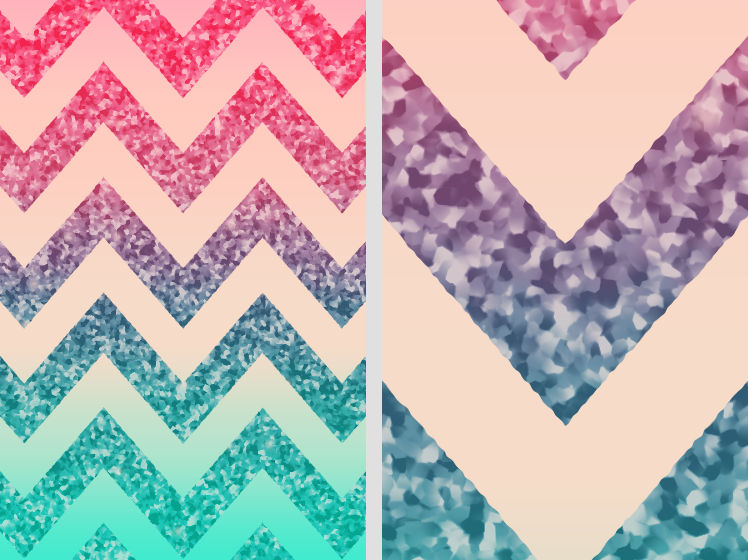
Left, the full canvas; right, a detail of the centre.
Write a Shadertoy shader that draws this pattern.

```glsl
// Glittering chevron stripes over a pastel blush-to-mint fade.
// A triangle wave repeated down the canvas masks the stripes; jittered,
// rotated box cells make the foil chips, tinted by a vertical colour ramp.

vec2 hash2(vec2 p) {
    vec3 q = fract(p.xyx * vec3(0.1031, 0.1030, 0.0973));
    q += dot(q, q.yzx + 33.33);
    return fract((q.xx + q.yz) * q.zy);
}

float gradientNoise(vec2 p) {
    vec2 i = floor(p), f = fract(p);
    vec2 u = f * f * f * (f * (f * 6.0 - 15.0) + 10.0);
    vec4 corner;
    for (int k = 0; k < 4; k++) {
        vec2 o = vec2(k & 1, k >> 1);
        float a = 6.2832 * hash2(i + o + 50.0).x;
        corner[k] = dot(vec2(cos(a), sin(a)), f - o);
    }
    return mix(mix(corner.x, corner.y, u.x), mix(corner.z, corner.w, u.x), u.y);
}

// Tone of angular foil chips, blended softly where neighbours meet
float foilChips(vec2 p) {
    vec2 cell = floor(p);
    float total = 0.0, weight = 0.0;
    for (int y = -1; y <= 1; y++)
    for (int x = -1; x <= 1; x++) {
        vec2 id = cell + vec2(x, y);
        vec2 q = p - id - 0.1 - 0.8 * hash2(id + 7.0);
        vec2 rnd = hash2(id + 91.0);
        float c = cos(6.2832 * rnd.x), s = sin(6.2832 * rnd.x);
        q = mat2(c, -s, s, c) * q;
        float reach = max(abs(q.x) * 0.75, abs(q.y) * 1.35);
        float w = exp(-16.0 * reach);
        total += w * (rnd.y + 0.25 * q.x);   // slight shine across each facet
        weight += w;
    }
    return total / weight;
}

// Sparse soft glints
float glints(vec2 p) {
    vec2 cell = floor(p);
    vec2 rnd = hash2(cell + 23.0);
    vec2 q = fract(p) - 0.25 - 0.5 * hash2(cell + 61.0);
    return step(0.72, rnd.x) * exp(-dot(q, q) * 130.0);
}

vec3 backdrop(float y) {
    vec3 c = mix(vec3(1.0, 0.69, 0.74), vec3(1.0, 0.80, 0.75), smoothstep(-0.06, 0.22, y));
    c = mix(c, vec3(0.965, 0.86, 0.785), smoothstep(0.2, 0.58, y));
    c = mix(c, vec3(0.73, 0.89, 0.80), smoothstep(0.60, 0.80, y));
    return mix(c, vec3(0.25, 0.92, 0.81), smoothstep(0.76, 1.02, y));
}

vec3 foilTint(float y) {
    vec3 c = mix(vec3(0.97, 0.33, 0.51), vec3(0.87, 0.44, 0.58), smoothstep(0.08, 0.33, y));
    c = mix(c, vec3(0.62, 0.48, 0.62), smoothstep(0.30, 0.46, y));
    c = mix(c, vec3(0.38, 0.56, 0.64), smoothstep(0.44, 0.58, y));
    c = mix(c, vec3(0.20, 0.68, 0.67), smoothstep(0.56, 0.76, y));
    return mix(c, vec3(0.11, 0.78, 0.72), smoothstep(0.74, 0.94, y));
}

void mainImage(out vec4 fragColor, in vec2 fragCoord) {
    vec2 p = fragCoord / iResolution.y;
    float y = 1.0 - p.y;   // measured downwards
    float pixel = 1.0 / iResolution.y;

    // Chevron stripes: signed distance to the nearest band
    float zigzag = 2.0 * abs(fract((p.x - 0.185) / 0.2838 + 0.5) - 0.5);
    float drop = y - 0.1645 - 0.1628 * zigzag;
    float offset = mod(drop + 0.10285, 0.2057) - 0.10285;
    float edge = (abs(offset) - 0.0537) * 0.657;
    edge += 0.0015 * gradientNoise(p * 170.0);   // ragged glitter rim
    float stripe = 1.0 - smoothstep(-0.7 * pixel, 0.7 * pixel, edge);

    // Foil: fine chips, scattered larger flakes, patchy brightness
    float tone = 0.72 * foilChips(p * 112.0) + 0.28 * foilChips(p * 68.0 + 19.0);
    tone += 0.16 * gradientNoise(p * 24.0) + 0.10 * gradientNoise(p * 70.0);
    vec3 tint = foilTint(y + 0.02 * gradientNoise(p * 45.0));
    vec3 foil = mix(pow(tint, vec3(1.75)), tint, smoothstep(0.15, 0.5, tone));
    foil = mix(foil, vec3(1.0, 0.93, 0.89), 0.62 * smoothstep(0.5, 0.92, tone));
    foil = mix(foil, vec3(1.0, 0.88, 0.84), 0.55 * glints(p * 11.0));

    fragColor = vec4(mix(backdrop(y), foil, stripe), 1.0);
}
```
